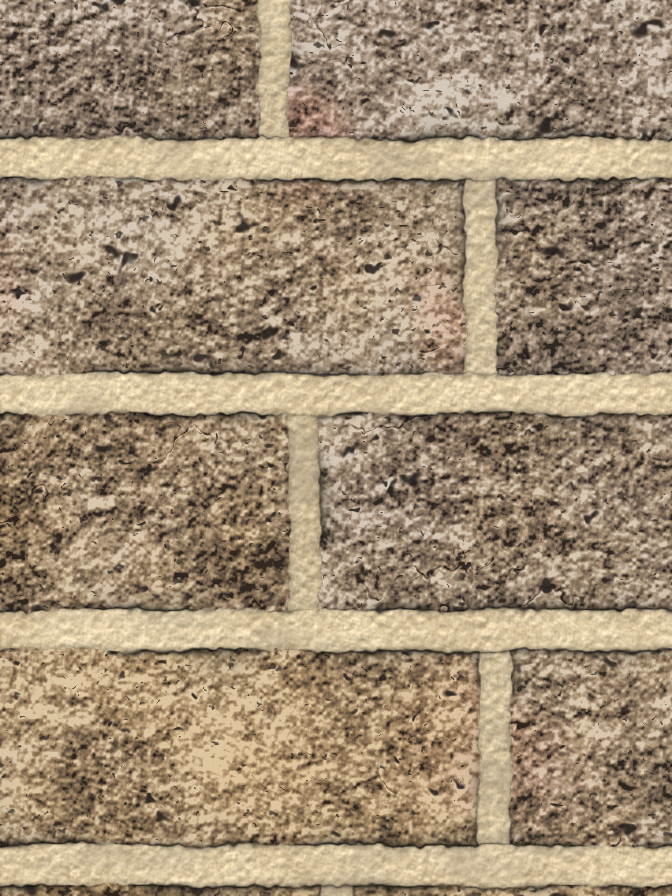
Reproduce this texture procedurally as a WebGL 1 fragment shader.

```glsl
precision highp float;
// Weathered stock brick wall: pitted, cracked bricks in running bond with raised sandy mortar.
uniform vec2 u_resolution;

float hash(vec2 p) {
  return fract(sin(dot(p, vec2(127.1, 311.7))) * 43758.5453);
}

float noise(vec2 p) {
  vec2 i = floor(p), f = fract(p);
  f = f * f * (3.0 - 2.0 * f);
  return mix(mix(hash(i), hash(i + vec2(1.0, 0.0)), f.x),
             mix(hash(i + vec2(0.0, 1.0)), hash(i + 1.0), f.x), f.y);
}

float fbm(vec2 p) {
  float sum = 0.0, amp = 0.5;
  for (int i = 0; i < 4; i++) {
    sum += amp * noise(p);
    p = mat2(1.6, 1.2, -1.2, 1.6) * p + 17.3;
    amp *= 0.5;
  }
  return sum / 0.9375;
}

// Scattered ragged holes, one candidate per cell
float pits(vec2 p, float density) {
  p += 0.45 * vec2(noise(p * 3.5), noise(p * 3.5 + 40.0));
  vec2 cell = floor(p);
  float hole = 0.0;
  for (int j = -1; j <= 1; j++) {
    for (int i = -1; i <= 1; i++) {
      vec2 c = cell + vec2(float(i), float(j));
      vec2 q = p - c - vec2(hash(c), hash(c + 31.0));
      float radius = 0.1 + 0.26 * pow(hash(c + 7.0), 4.0);
      float open = step(hash(c + 53.0), density);
      hole = max(hole, open * (1.0 - smoothstep(0.4, 1.2, length(q * vec2(0.85, 1.25)) / radius)));
    }
  }
  return hole;
}

float relief(vec2 p) {
  return 0.5 * fbm(p * 85.0) + 0.5 * fbm(p * vec2(26.0, 38.0) + 2.0 * noise(p * 12.0));
}

// Five stone tones from soot to pale crust
vec3 stoneRamp(float t) {
  vec3 c = mix(vec3(0.17, 0.14, 0.12), vec3(0.39, 0.34, 0.29), smoothstep(0.0, 0.25, t));
  c = mix(c, vec3(0.54, 0.47, 0.39), smoothstep(0.25, 0.5, t));
  c = mix(c, vec3(0.67, 0.60, 0.51), smoothstep(0.5, 0.72, t));
  return mix(c, vec3(0.83, 0.79, 0.72), smoothstep(0.72, 1.05, t));
}

vec3 brickColor(vec2 p, vec2 id) {
  float slope = relief(p) - relief(p + vec2(-0.0012, 0.0028));
  float broad = fbm(p * 8.0 + id * 5.0);
  float tone = 0.63 + 0.8 * (broad - 0.5) + 3.5 * slope
             + 0.75 * (noise(p * 240.0) - 0.5) + 0.6 * (fbm(p * 50.0) - 0.5)
             + 0.12 * (hash(id + 3.0) - 0.5);

  // Slanting fissures with a lit lower lip
  vec2 strata = vec2(p.x * 7.0, (p.y - 0.25 * p.x) * 24.0) + 2.6 * fbm(p * 24.0) + id * 9.0;
  float gate = smoothstep(0.4, 0.7, noise(p * 9.0 + 11.0)) * smoothstep(0.25, 0.6, noise(p * 50.0));
  tone -= 0.5 * gate * (1.0 - smoothstep(0.0, 0.09, abs(noise(strata) - 0.5)));
  tone += 0.25 * gate * (1.0 - smoothstep(0.0, 0.08, abs(noise(strata + vec2(0.0, 0.12)) - 0.5)));

  // Large and small pits
  float hole = max(pits(p * 30.0, 0.27), 0.8 * pits(p * 68.0 + 9.0, 0.3));
  float lip = pits((p + vec2(0.0, 0.004)) * 30.0, 0.27);
  tone += 0.2 * lip * (1.0 - hole);
  vec3 c = stoneRamp(clamp(tone, 0.03, 1.05));

  // Upper bricks are greyer, lower ones more ochre
  float grey = clamp(0.9 - 0.25 * id.x + 0.3 * id.y + 0.9 * (fbm(p * 7.0 + 60.0) - 0.5), 0.0, 1.0);
  c *= mix(vec3(1.05, 0.98, 0.85), vec3(1.01, 1.0, 1.02), grey);
  float stain = smoothstep(0.68, 0.9, noise(p * 6.0 + 23.0)) * grey;
  c = mix(c, c * vec3(1.05, 0.82, 0.80), 0.5 * stain);
  return mix(c, vec3(0.15, 0.125, 0.11), 0.88 * hole);
}

vec3 mortarColor(vec2 p, float bed) {
  float grain = 0.7 * noise(p * 250.0) + 0.3 * noise(p * 130.0);
  float slope = fbm(p * 130.0) - fbm(p * 130.0 + vec2(-0.15, 0.35));
  vec3 c = mix(vec3(0.73, 0.64, 0.49), vec3(0.95, 0.88, 0.74), 0.26 + 0.75 * grain + 0.5 * (fbm(p * 10.0) - 0.5));
  c *= 1.0 + 0.5 * slope - 0.06 * step(0.0, bed);
  return mix(c, vec3(0.66, 0.60, 0.51), 0.35 * smoothstep(0.58, 0.8, fbm(p * vec2(9.0, 22.0) + 5.0)));
}

void main() {
  vec2 p = gl_FragCoord.xy / u_resolution.y;
  float px = 1.2 / u_resolution.y;

  // Ragged joint outlines, measured down from the top
  vec2 q = vec2(p.x, 1.0 - p.y);
  q += 0.009 * (vec2(fbm(p * 22.0), fbm(p * 22.0 + 70.0)) - 0.5);
  q += 0.004 * (vec2(noise(p * 110.0), noise(p * 130.0)) - 0.5);
  float course = (q.y - 0.177) / 0.263;
  float row = floor(course) + 1.0;
  float jointX = mix(0.306 + 0.017 * row, 0.528 + 0.008 * row, mod(row, 2.0));
  float side = floor((q.x - jointX) / 0.6) + 1.0;
  float bed = abs(fract(course + 0.5) - 0.5) * 0.263 - 0.0225;
  float head = abs(mod(q.x - jointX + 0.3, 0.6) - 0.3) - 0.0175;
  float joint = min(bed, head);

  vec3 brick = brickColor(p, vec2(row, side));
  // Grey mortar smear and sooty gap beside the joints
  float patchy = fbm(p * 16.0 + 33.0);
  brick = mix(brick, brick * 0.65 + vec3(0.16, 0.15, 0.13), exp(-max(joint, 0.0) / 0.016) * smoothstep(0.35, 0.7, patchy));
  brick *= 1.0 - 0.6 * exp(-max(joint, 0.0) / 0.004) * smoothstep(0.25, 0.6, patchy);

  vec3 color = mix(mortarColor(p, bed), brick, smoothstep(-px, px, joint));
  // Dark line along the bed edges, rounded shade inside every joint
  color *= 1.0 - 0.5 * exp(-abs(bed - 0.001) / 0.0018) * smoothstep(0.2, 0.55, patchy);
  color *= 1.0 - 0.2 * exp(-abs(joint) / 0.003) * step(joint, 0.0);
  gl_FragColor = vec4(clamp(color, 0.0, 1.0), 1.0);
}
```
